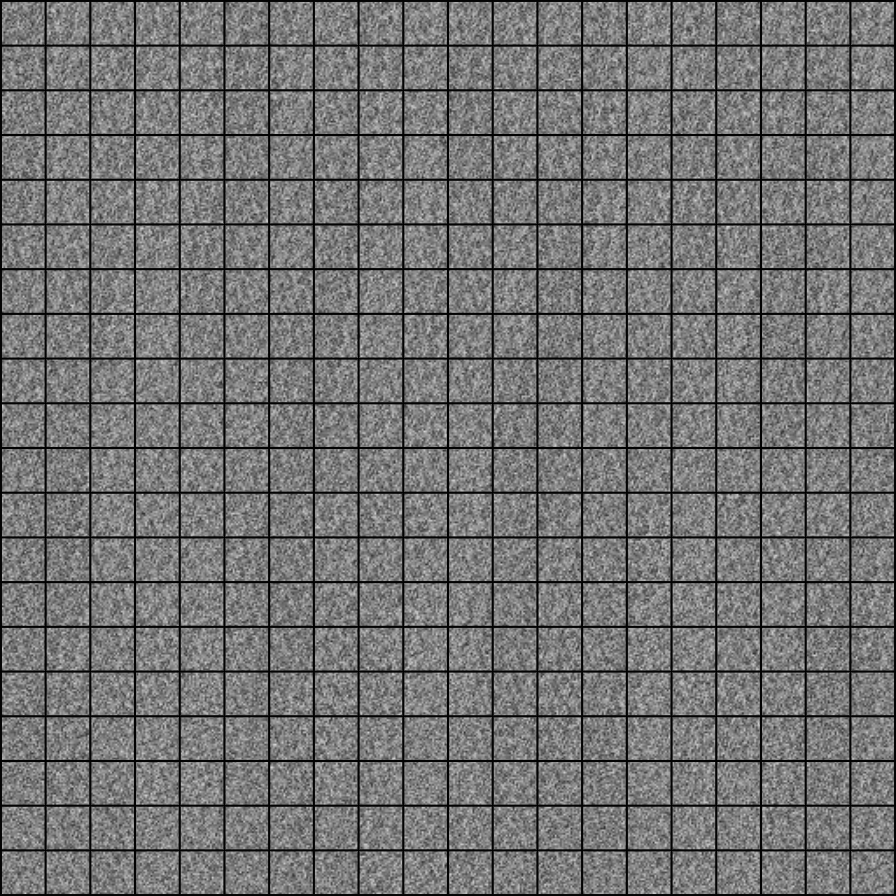
Write a WebGL 2 fragment shader that draws this pattern.

```glsl
#version 300 es
precision highp float;

uniform vec2 u_resolution;
out vec4 fragColor;

const float REPEATS = 20.0;
const float GRAINS = 512.0;
const float LINE_WIDTH = 0.0024;
const float GRID_MARGIN = 0.001;
const float GRAIN_MEAN = 0.505;
const float GRAIN_SPREAD = 0.25;
const vec3 LINE_COLOR = vec3(0.01);

float hash(vec2 p) {
    return fract(sin(dot(p, vec2(12.9898, 78.233))) * 43758.5453);
}

// Sum of three uniform values, close to a bell curve around zero
float bellHash(vec2 p) {
    return hash(p) + hash(p + vec2(617.3, 91.7)) + hash(p + vec2(53.1, 829.9)) - 1.5;
}

// Bilinear noise with one random value per lattice point
float grainNoise(vec2 p) {
    vec2 cell = floor(p);
    vec2 f = p - cell;
    float bottom = mix(bellHash(cell), bellHash(cell + vec2(1.0, 0.0)), f.x);
    float top = mix(bellHash(cell + vec2(0.0, 1.0)), bellHash(cell + 1.0), f.x);
    return mix(bottom, top, f.y);
}

// Coverage of the square grid lines, including the outer border
float gridLines(vec2 uv, float repeats, float margin, float width, float pixel) {
    float pitch = (1.0 - 2.0 * margin) / repeats;
    vec2 g = (uv - margin) / pitch;
    vec2 offset = abs(g - floor(g + 0.5)) * pitch;
    float edge = min(offset.x, offset.y) - 0.5 * width;
    return clamp(0.5 - edge / pixel, 0.0, 1.0);
}

void main() {
    float side = min(u_resolution.x, u_resolution.y);
    vec2 uv = gl_FragCoord.xy / side;

    // Fine grey grain
    float grain = grainNoise(uv * GRAINS - 0.5);
    vec3 color = vec3(clamp(GRAIN_MEAN + GRAIN_SPREAD * grain, 0.0, 1.0));

    // Dark grid on top
    float lines = gridLines(uv, REPEATS, GRID_MARGIN, LINE_WIDTH, 1.0 / side);
    color = mix(color, LINE_COLOR, lines);

    fragColor = vec4(color, 1.0);
}
```
